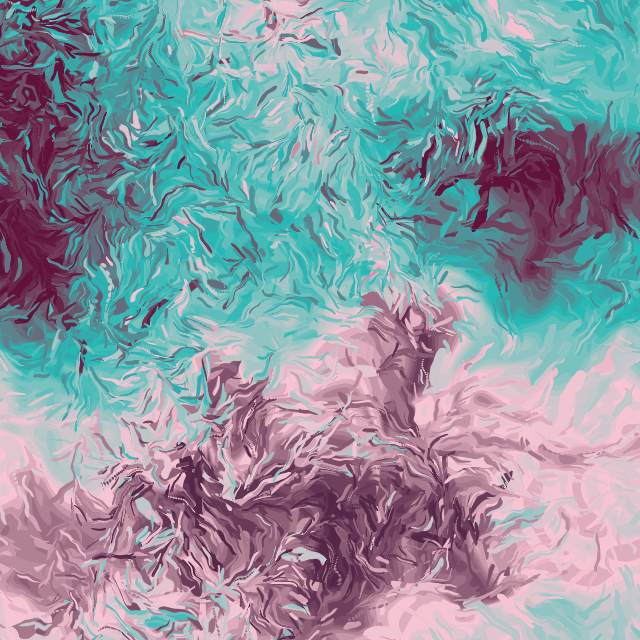
This background is drawn by a Shadertoy shader. Its source:

```glsl
// Turbulent painterly abstract: ragged teal, pink and plum strokes along a swirling flow.

const int LAYERS = 9;            // stroke layers, coarse to fine
const float FIRST_FREQ = 9.0;    // stroke cells across the canvas, first layer
const float FREQ_GROWTH = 1.23;
const float HALF_LENGTH = 0.85;  // in cells
const float MAX_BEND = 0.28;
const float BEAD_SHARE = 0.12;   // strokes drawn as rows of dots
const float TONE_STEPS = 3.0;    // flat bands per ramp colour
const float TONE_JITTER = 0.6;
const float STRAY_JITTER = 2.3;  // rare strong tone changes in restless parts
const float RAGGED = 0.022;      // wobble of the stroke outlines
const int DRIFT_STEPS = 8;
const float DRIFT = 0.007;

// Tone ramp: plum, mauve, pink, pale grey, teal, slate, wine
const vec3 RAMP[10] = vec3[10](
    vec3(0.33, 0.15, 0.28), vec3(0.49, 0.30, 0.41),
    vec3(0.69, 0.50, 0.58), vec3(0.97, 0.77, 0.83),
    vec3(0.73, 0.78, 0.79), vec3(0.47, 0.76, 0.75),
    vec3(0.15, 0.72, 0.71), vec3(0.37, 0.51, 0.55),
    vec3(0.45, 0.25, 0.36), vec3(0.38, 0.07, 0.23));

float hash(vec2 p) {
    return fract(sin(dot(p, vec2(127.1, 311.7))) * 43758.5453);
}

float noise(vec2 p) {
    vec2 i = floor(p), f = fract(p);
    f = f * f * (3.0 - 2.0 * f);
    return mix(mix(hash(i), hash(i + vec2(1, 0)), f.x),
               mix(hash(i + vec2(0, 1)), hash(i + vec2(1, 1)), f.x), f.y);
}

vec2 wobble(vec2 p) {
    return vec2(noise(p), noise(p + 31.0)) - 0.5;
}

vec3 rampColor(float tone) {
    tone = clamp(tone, 0.0, 8.999);
    int i = int(tone);
    return mix(RAMP[i], RAMP[i + 1], fract(tone));
}

float blob(vec2 p, float x, float y, float rx, float ry) {
    vec2 q = (p - vec2(x, y)) / vec2(rx, ry);
    return exp(-dot(q, q));
}

// Broad composition as a position on the tone ramp
float toneAt(vec2 p) {
    vec2 w = p + 0.12 * wobble(p * 6.0) + 0.05 * wobble(p * 17.0);
    float t = mix(3.0, 5.8, smoothstep(0.34, 0.62, w.y));
    t += 2.9 * blob(w, 0.04, 0.74, 0.16, 0.26);   // wine, left
    t += 3.2 * blob(w, 0.82, 0.69, 0.17, 0.14);   // wine, right
    t += 1.6 * blob(w, 0.03, 0.47, 0.14, 0.07);
    t -= 3.0 * blob(w, 0.45, 0.96, 0.12, 0.17);   // pink, top
    t -= 1.8 * blob(w, 0.76, 0.97, 0.07, 0.07);
    t -= 0.9 * blob(w, 0.95, 0.90, 0.10, 0.18);   // aqua corner
    t -= 1.8 * blob(w, 0.53, 0.59, 0.03, 0.09);   // pink plume
    t -= 2.4 * blob(w, 0.25, 0.22, 0.15, 0.08);   // plum band, bottom
    t -= 2.8 * blob(w, 0.55, 0.15, 0.21, 0.11);
    t -= 1.4 * blob(w, 0.75, 0.19, 0.06, 0.10);
    t -= 2.3 * blob(w, 0.43, 0.37, 0.05, 0.05);
    t -= 2.8 * blob(w, 0.64, 0.43, 0.07, 0.10);
    t -= 1.1 * blob(w, 0.92, 0.40, 0.14, 0.07);   // mauve, right
    t += 1.4 * blob(w, 0.92, 0.02, 0.18, 0.09);   // pale corner
    t += 2.6 * blob(w, 0.35, 0.38, 0.04, 0.13);   // teal streak
    return t + 1.5 * (noise(p * 14.0 + 7.0) - 0.5) + 0.9 * (noise(p * 33.0) - 0.5);
}

// Restless parts carry more, stronger and more tangled strokes
float unrestAt(vec2 p) {
    float calm = blob(p, 0.95, 0.3, 0.2, 0.25) + blob(p, 0.95, 0.85, 0.12, 0.2)
               + 0.6 * blob(p, 0.45, 0.5, 0.12, 0.2);
    return smoothstep(0.15, 0.6, noise(p * 5.0 + 50.0)) * clamp(1.0 - calm, 0.0, 1.0);
}

vec2 flowAt(vec2 p, float unrest) {
    float a = 7.5 * noise(p * 2.6 + 4.0) + 3.0 * noise(p * 8.0 + 17.0);
    a += mix(0.8, 4.5, unrest) * noise(p * 19.0 + 3.0);
    return vec2(cos(a), sin(a));
}

// Lays one layer of bent, blunt strokes over the colour
vec3 paintLayer(vec3 color, vec2 p, float freq, float seed, float px) {
    vec2 g = p * freq + seed * 3.7, base = floor(g);
    for (int y = -1; y <= 1; y++)
    for (int x = -1; x <= 1; x++) {
        vec2 id = base + vec2(x, y), key = id + seed * 19.3;
        vec2 center = id + vec2(hash(key), hash(key + 5.1));
        vec2 d = g - center;
        if (dot(d, d) > 1.0) continue;

        vec2 spot = (center - seed * 3.7) / freq;
        float unrest = unrestAt(spot);
        if (hash(key + 9.7) > mix(0.3, 0.95, unrest)) continue;

        vec2 dir = flowAt(spot, unrest);
        vec2 q = vec2(dot(d, dir), dot(d, vec2(-dir.y, dir.x)));
        q.y -= MAX_BEND * (2.0 * hash(key + 2.3) - 1.0) * q.x * q.x;
        float along = q.x / (HALF_LENGTH * mix(0.4, 1.0, hash(key + 3.9)));
        if (abs(along) >= 1.0) continue;
        float width = mix(0.045, 0.12, hash(key + 6.4));
        float dist = abs(q.y) - width * sqrt(1.0 - pow(abs(along), 5.0));
        if (hash(key + 8.8) < BEAD_SHARE) {
            float r = width * 0.6;
            dist = length(vec2(mod(q.x, 2.0 * r) - r, q.y)) - r * (1.0 - 0.4 * abs(along));
        }
        float cover = clamp(0.5 - dist / (freq * px), 0.0, 1.0);
        if (cover <= 0.0) continue;

        float r = 2.0 * hash(key + 4.6) - 1.0;
        float tone = toneAt(spot - dir * 0.025) + TONE_JITTER * r
                   + STRAY_JITTER * r * r * r * unrest;
        color = mix(color, rampColor(tone), cover);
    }
    return color;
}

void mainImage(out vec4 fragColor, in vec2 fragCoord) {
    float px = 1.0 / min(iResolution.x, iResolution.y);
    vec2 p = fragCoord * px;
    vec2 ragged = p + RAGGED * wobble(p * 24.0) + 0.35 * RAGGED * wobble(p * 70.0);

    // Underpainting: drifted tone cut into flat bands
    vec2 q = p;
    for (int i = 0; i < DRIFT_STEPS; i++) q -= DRIFT * flowAt(q, 0.2);
    float tone = (toneAt(q) + 1.1 * (noise(q * 45.0) - 0.5)) * TONE_STEPS;
    float edge = clamp(fwidth(tone), 0.001, 1.0);
    tone = floor(tone) + smoothstep(1.0 - edge, 1.0, fract(tone));
    vec3 color = rampColor(tone / TONE_STEPS);

    float freq = FIRST_FREQ;
    for (int i = 0; i < LAYERS; i++) {
        color = paintLayer(color, ragged, freq, float(i) + 1.0, px);
        freq *= FREQ_GROWTH;
    }
    fragColor = vec4(color, 1.0);
}
```
